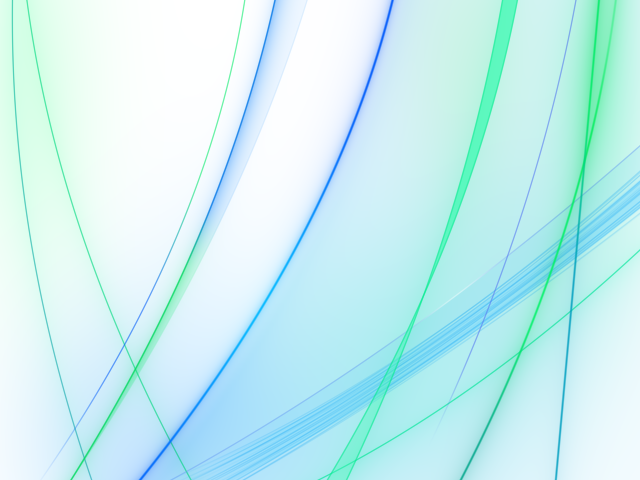
Give the GLSL for this background, as a WebGL 2 fragment shader.

```glsl
#version 300 es
precision highp float;
// Fine blue and green light arcs sweeping over a pale aqua and white backdrop.
uniform vec2 u_resolution;
out vec4 fragColor;

vec2 p;     // position, in canvas heights
float px;   // size of one pixel in the same unit
vec3 col;

// Parabola through k.x, k.y, k.z at t = 0, 0.5, 1, and its slope
float arc(vec3 k, float t) {
  return k.x * (1.0 - t) * (1.0 - 2.0 * t) + 4.0 * k.y * t * (1.0 - t) + k.z * t * (2.0 * t - 1.0);
}
float arcSlope(vec3 k, float t) {
  return k.x * (4.0 * t - 3.0) + k.y * (4.0 - 8.0 * t) + k.z * (4.0 * t - 1.0);
}

// Signed distance to a steep arc (positive to its right)
float steep(vec3 k) {
  float s = arcSlope(k, p.y);
  return (p.x - arc(k, p.y)) * inversesqrt(1.0 + s * s);
}

// Signed distance to a shallow arc (positive above it)
float shallow(vec3 k) {
  float t = (p.x - 0.4) / 0.933;
  float s = arcSlope(k, t) / 0.933;
  return (p.y - arc(k, t)) * inversesqrt(1.0 + s * s);
}

void tint(vec3 c, float amount) { col *= 1.0 - (1.0 - c) * amount; }

void blob(vec2 centre, vec2 size, vec3 c, float amount) {
  vec2 d = (p - centre) / size;
  tint(c, amount * exp(-dot(d, d)));
}

void stroke(float d, float halfWidth, vec3 c, float alpha) {
  float cover = 1.0 - smoothstep(max(halfWidth - px, 0.0), halfWidth + px, abs(d));
  col = mix(col, c, cover * alpha);
}

void glow(float d, float reach, vec3 c, float amount) { tint(c, amount * exp(-abs(d) / reach)); }

// Soft-edged mask of the space between two signed distances
float between(float a, float b) {
  return smoothstep(-px, px, max(min(a, -b), min(-a, b)));
}

void main() {
  p = gl_FragCoord.xy / u_resolution.y;
  px = 1.0 / u_resolution.y;
  col = vec3(1.0);
  vec3 green = vec3(0.0, 0.92, 0.4), teal = vec3(0.0, 0.72, 0.6);
  vec3 blue = vec3(0.0, 0.35, 0.98), cyan = vec3(0.0, 0.72, 1.0);

  // Backdrop: left side
  blob(vec2(0.06, 0.82), vec2(0.15, 0.42), vec3(0.89, 1.0, 0.93), 1.0);
  blob(vec2(0.24, 0.08), vec2(0.2, 0.28), vec3(0.82, 0.92, 1.0), 1.0);
  blob(vec2(0.42, 0.32), vec2(0.16, 0.3), vec3(0.92, 0.97, 1.0), 0.8);

  // Backdrop: the sheet to the right of the main arc
  float mainArc = steep(vec3(0.292, 0.625, 0.818));
  float sheet = smoothstep(-0.02, 0.04, mainArc);
  vec3 outside = col;
  tint(vec3(0.89, 0.955, 0.995), 1.0 - 0.6 * smoothstep(0.95, 1.3, p.x - 0.25 * p.y));
  blob(vec2(0.5, 0.08), vec2(0.25, 0.22), vec3(0.84, 0.95, 1.0), 1.0);
  blob(vec2(0.82, 0.25), vec2(0.3, 0.3), vec3(0.81, 0.98, 0.96), 1.0);
  blob(vec2(0.97, 0.88), vec2(0.15, 0.32), vec3(0.92, 1.0, 0.92), 1.0);
  blob(vec2(1.1, 0.45), vec2(0.2, 0.26), vec3(0.88, 0.98, 0.97), 1.0);
  blob(vec2(1.25, 0.8), vec2(0.11, 0.34), vec3(0.81, 1.0, 0.91), 1.0);
  col = mix(outside, col, sheet);

  // Left arcs
  float d = steep(vec3(0.191, 0.064, 0.026));
  glow(d, 0.03, vec3(0.6, 1.0, 0.85), 0.18);
  stroke(d, 0.0006, mix(vec3(0.1, 0.65, 0.7), teal, p.y), 0.62);
  d = steep(vec3(0.398, 0.175, 0.056));
  glow(d, 0.03, vec3(0.6, 1.0, 0.8), 0.2);
  stroke(d, 0.0006, vec3(0.0, 0.85, 0.5), 0.62);
  d = steep(vec3(0.085, 0.365, 0.51));
  stroke(d, 0.0006, mix(blue, green, smoothstep(0.35, 0.65, p.y)), 0.58 * smoothstep(-0.05, 0.25, p.y));

  // Tapered veil hanging from the blue and green arc
  d = steep(vec3(0.148, 0.411, 0.573));
  float veilEdge = steep(vec3(0.148, 0.44, 0.64));
  vec3 veil = mix(green, vec3(0.0, 0.5, 0.98), smoothstep(0.42, 0.58, p.y));
  col = mix(col, veil, between(d, veilEdge) * (0.05 + 0.26 * exp(-abs(d) / 0.02)));
  glow(d, 0.016, veil, 0.16);
  stroke(d, 0.001, veil * 0.92, 0.8);
  stroke(veilEdge, 0.0006, veil, 0.1);

  // Main arc
  vec3 mainHue = mix(blue, cyan, exp(-pow((p.y - 0.36) / 0.25, 2.0)));
  glow(mainArc, 0.04, mainHue, 0.13);
  glow(mainArc, 0.009, mainHue, 0.28);
  stroke(mainArc, 0.0022, mainHue, 0.92);

  // Bundle of fine blue fibres
  float upper = shallow(vec3(0.015, 0.274, 0.625)), lower = shallow(vec3(-0.05, 0.226, 0.565));
  float veilTop = shallow(vec3(0.024, 0.323, 0.696));
  float fade = smoothstep(0.35, 0.65, p.x);
  col = mix(col, vec3(0.48, 0.85, 0.99), between(upper, lower) * 0.55 * fade);
  tint(vec3(0.83, 0.95, 1.0), between(veilTop, upper) * 0.45 * fade);
  for (int i = 0; i < 18; i++) {
    float f = float(i) / 17.0, wave = sin(float(i) * 2.4);
    vec3 k = mix(vec3(0.02, 0.278, 0.64), vec3(-0.06, 0.22, 0.555), f) + vec3(-0.008, 0.003, 0.012) * wave;
    stroke(shallow(k), 0.0006, vec3(0.1, 0.66, 0.96), (0.19 + 0.13 * wave) * smoothstep(0.3, 0.55, p.x));
  }
  vec3 crest = mix(vec3(0.4, 0.6, 0.95), vec3(1.0), exp(-pow((p.x - 0.95) / 0.09, 2.0)));
  stroke(veilTop, 0.0006, crest, 0.45);
  d = shallow(vec3(-0.11, 0.115, 0.479));
  glow(d, 0.025, vec3(0.5, 1.0, 0.85), 0.2);
  stroke(d, 0.0006, vec3(0.0, 0.9, 0.6), 0.65);

  // Crossing green ribbon
  float ribbonA = steep(vec3(0.722, 0.922, 1.047)), ribbonB = steep(vec3(0.682, 0.931, 1.078));
  glow(ribbonA, 0.04, vec3(0.4, 1.0, 0.75), 0.2);
  col = mix(col, vec3(0.24, 0.98, 0.7), between(ribbonA, ribbonB) * mix(0.35, 0.75, smoothstep(0.1, 0.6, p.y)));
  stroke(ribbonA, 0.0008, vec3(0.0, 0.92, 0.55), 0.6);
  stroke(ribbonB, 0.0008, vec3(0.0, 0.92, 0.55), 0.6);

  // Violet thread
  stroke(steep(vec3(0.859, 1.069, 1.2)), 0.0006, vec3(0.35, 0.48, 0.95), 0.6 * smoothstep(0.06, 0.3, p.y));

  // Right pair of arcs
  d = steep(vec3(0.96, 1.17, 1.283));
  vec3 hue = mix(teal * 0.9, vec3(0.0, 0.95, 0.4), smoothstep(0.05, 0.35, p.y));
  glow(d, 0.022, hue, 0.22);
  stroke(d, 0.002, hue, 0.85 - 0.5 * smoothstep(0.7, 0.95, p.y));
  d = steep(vec3(1.158, 1.203, 1.248));
  hue = mix(vec3(0.0, 0.62, 0.75), vec3(0.0, 0.92, 0.4), smoothstep(0.4, 0.8, p.y));
  glow(d, 0.024, hue, 0.1 + 0.3 * smoothstep(0.5, 0.9, p.y));
  stroke(d, 0.0018, hue, 0.85);

  fragColor = vec4(clamp(col, 0.0, 1.0), 1.0);
}
```
